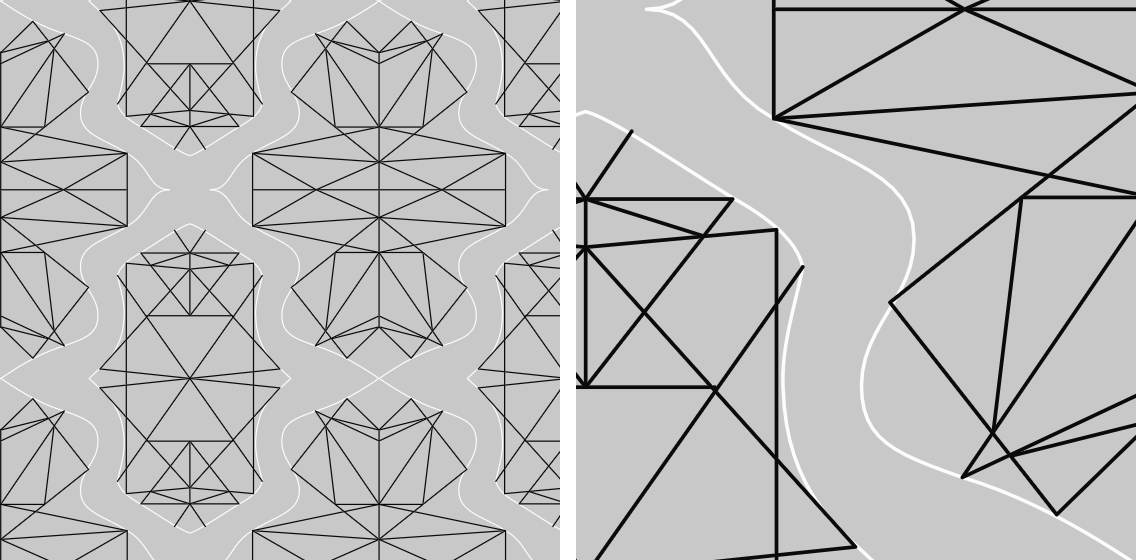
Left, the full canvas; right, a detail of the centre.
A Shadertoy shader for this pattern:

```glsl
// Mirrored wireframe facets inside curving white outlines, two motifs in a staggered repeat.

// Distance to a straight segment
float segment(vec2 p, vec2 a, vec2 b) {
    vec2 along = b - a, q = p - a;
    return length(q - along * clamp(dot(q, along) / dot(along, along), 0.0, 1.0));
}

// Distance to two joined segments
float chain(vec2 p, vec2 a, vec2 b, vec2 c) {
    return min(segment(p, a, b), segment(p, b, c));
}

// Distance to a cubic Bezier, flattened into short segments
float curve(vec2 p, vec2 a, vec2 b, vec2 c, vec2 d) {
    float dist = 1e4;
    vec2 last = a;
    for (int i = 1; i <= 12; i++) {
        float t = float(i) / 12.0, s = 1.0 - t;
        vec2 next = s * s * s * a + 3.0 * s * t * (s * b + t * c) + t * t * t * d;
        dist = min(dist, segment(p, last, next));
        last = next;
    }
    return dist;
}

// Repeat the plane and fold each cell into one quadrant
vec2 foldCell(vec2 p, vec2 centre, float period) {
    return abs(mod(p - centre + 0.5 * period, period) - 0.5 * period);
}

// Wide motif: crossed bar with a faceted crown at each end
float crownFacets(vec2 p) {
    vec2 barCorner = vec2(173, 50), waist = vec2(0, 38), base = vec2(0, 86);
    vec2 notch = vec2(0, 188), tip = vec2(87, 214);
    float d = chain(p, notch, vec2(0), vec2(173, 0));
    d = min(d, chain(p, vec2(173, 0), barCorner, waist));
    d = min(d, chain(p, base, barCorner, vec2(86, 0)));
    d = min(d, chain(p, vec2(86, 0), waist, vec2(120, 134)));
    d = min(d, chain(p, vec2(120, 134), vec2(44, 231), notch));
    d = min(d, chain(p, base, tip, vec2(0, 173)));
    d = min(d, chain(p, base, vec2(60, 86), vec2(73, 194)));
    return min(d, segment(p, notch, vec2(64, 204)));
}

float crownOutline(vec2 p) {
    vec2 shoulder = vec2(87, 214), bulge = vec2(133, 172);
    vec2 neck = vec2(109, 105), corner = vec2(173, 50);
    float d = curve(p, vec2(0, 259), vec2(20, 245), vec2(53, 224), shoulder);
    d = min(d, curve(p, shoulder, vec2(118, 203), vec2(133, 197), bulge));
    d = min(d, curve(p, bulge, vec2(133, 145), vec2(109, 132), neck));
    d = min(d, curve(p, neck, vec2(109, 75), vec2(142, 70), corner));
    return min(d, curve(p, corner, vec2(205, 32), vec2(202, 0), vec2(231, 0)));
}

// Tall motif: box crossed by a star, with a small diamond at each end
float boxFacets(vec2 p) {
    vec2 wing = vec2(123, 13), hub = vec2(0, 86), cap = vec2(0, 172);
    float d = chain(p, vec2(0), wing, vec2(0, 150));
    d = min(d, segment(p, vec2(0), vec2(99, 141)));
    d = min(d, chain(p, vec2(59, 86), hub, cap));
    d = min(d, chain(p, hub, vec2(67, 172), cap));
    d = min(d, chain(p, vec2(54, 155), cap, vec2(21, 203)));
    return min(d, chain(p, vec2(0, 150), vec2(87, 158), vec2(87, 0)));
}

float boxOutline(vec2 p) {
    vec2 roof = vec2(68, 172), eave = vec2(99, 141);
    vec2 side = vec2(90, 86), wing = vec2(124, 13);
    float d = curve(p, vec2(0, 212), vec2(12, 209), vec2(45, 186), roof);
    d = min(d, curve(p, roof, vec2(82, 164), vec2(96, 154), eave));
    d = min(d, curve(p, eave, vec2(96, 125), vec2(89, 105), side));
    d = min(d, curve(p, side, vec2(91, 50), vec2(105, 30), wing));
    return min(d, segment(p, wing, vec2(138, 0)));
}

// Coverage of a line of the given half width
float stroke(float dist, float halfWidth, float pixel) {
    return clamp((halfWidth - dist) / pixel + 0.5, 0.0, 1.0);
}

void mainImage(out vec4 fragColor, in vec2 fragCoord) {
    // Design units: 766 across, 768 up
    vec2 p = fragCoord / iResolution.xy * vec2(766, 768);
    float pixel = 768.0 / iResolution.y;

    // The tall motif sits half a period away from the wide one
    float period = 517.5;
    vec2 centre = vec2(518.5, 507.75);
    vec2 crown = foldCell(p, centre, period);
    vec2 box = foldCell(p, centre - 0.5 * period, period);

    float outline = min(crownOutline(crown), boxOutline(box));
    float facets = min(crownFacets(crown), boxFacets(box));

    // White outlines below, black facets on top
    vec3 color = vec3(0.785);
    color = mix(color, vec3(0.99), stroke(outline, 0.8, pixel));
    color = mix(color, vec3(0.04), stroke(facets, 0.85, pixel));
    fragColor = vec4(color, 1.0);
}
```
